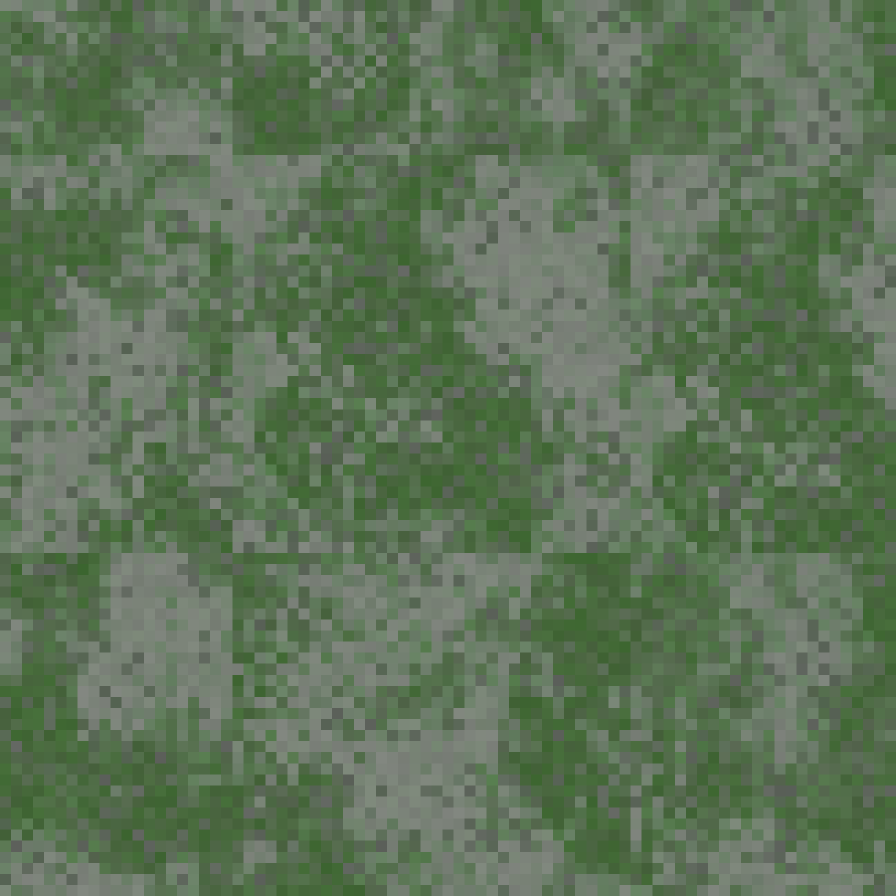
This texture is drawn by a Shadertoy shader. Its source:

```glsl
// Mossy stone drawn as a coarse mosaic of square grains.
// Layered smooth cellular noise forms the moss and stone patches, each grain
// adds its own jitter, and an even spread of tones is mapped to a color ramp.

const float GRAINS = 81.0;          // square grains across the canvas
const float BLOCK = 36.0;           // grains per block, seams lie between blocks
const vec2 BLOCK_START = vec2(15.0, 5.0);
const float PATCH_SIZE = 13.0;      // feature sizes, in grains
const float CLUMP_SIZE = 5.5;
const vec2 STREAK_SIZE = vec2(2.1, 3.2);
const float GRAIN_AMOUNT = 0.34;
const float TONE_SPREAD = 0.155;    // standard deviation of the summed noise
const float SLATE_SHARE = 0.17;     // peak chance of a slate grain
const float LIGHT_JITTER = 0.05;
const float HUE_JITTER = 0.05;

const vec3 DEEP_MOSS  = vec3(0.275, 0.405, 0.230);
const vec3 DARK_MOSS  = vec3(0.330, 0.420, 0.300);
const vec3 LEAF_MOSS  = vec3(0.340, 0.460, 0.310);
const vec3 PALE_MOSS  = vec3(0.410, 0.490, 0.400);
const vec3 STONE      = vec3(0.480, 0.513, 0.470);
const vec3 SLATE      = vec3(0.360, 0.405, 0.350);

float hash(vec2 p, float seed) {
    vec3 q = fract(vec3(p.xyx + seed * 17.3) * vec3(0.1031, 0.1030, 0.0973));
    q += dot(q, q.yzx + 33.33);
    return fract((q.x + q.y) * q.z);
}

// Random values of scattered sites, blended by distance; centered on zero.
float cellNoise(vec2 p, float seed) {
    vec2 base = floor(p);
    float total = 0.0, weights = 0.0;
    for (int y = -1; y <= 1; y++) {
        for (int x = -1; x <= 1; x++) {
            vec2 id = base + vec2(x, y);
            vec2 site = id + vec2(hash(id, seed + 1.0), hash(id, seed + 2.0));
            vec2 d = p - site;
            float w = exp(-6.0 * dot(d, d));
            total += w * (hash(id, seed + 3.0) - 0.5);
            weights += w;
        }
    }
    return total / weights;
}

// Color ramp whose stops sit at the middle of each tone's share.
vec3 mossRamp(float t) {
    vec3 c = mix(DEEP_MOSS, DARK_MOSS, smoothstep(0.12, 0.24, t));
    c = mix(c, LEAF_MOSS, smoothstep(0.38, 0.48, t));
    c = mix(c, PALE_MOSS, smoothstep(0.52, 0.63, t));
    return mix(c, STONE, smoothstep(0.72, 0.86, t));
}

vec3 grainColor(vec2 grain) {
    // Each block views another part of the noise, leaving faint straight seams
    vec2 block = floor((grain + BLOCK_START) / BLOCK);
    vec2 shift = vec2(hash(block, 41.0), hash(block, 42.0));
    vec2 p = grain + 100.0 + floor(shift * 90.0);

    // Patches, clumps, upright streaks and single grains
    float calm = smoothstep(-0.25, 0.2, cellNoise(p / PATCH_SIZE, 5.0));
    float tone = 0.42 * cellNoise(p / PATCH_SIZE, 9.0)
               + 0.38 * cellNoise(p / CLUMP_SIZE, 14.0)
               + 0.26 * cellNoise(p / STREAK_SIZE, 19.0)
               + GRAIN_AMOUNT * mix(0.5, 1.2, calm) * (hash(p, 24.0) - 0.5);

    // Logistic curve evens out the bell-shaped noise
    float share = 1.0 / (1.0 + exp(-1.7 * tone / TONE_SPREAD));
    vec3 color = mossRamp(share);

    // Loosely clustered slate grains
    float slateChance = SLATE_SHARE * (0.5 + cellNoise(p / CLUMP_SIZE, 28.0));
    color = mix(color, SLATE, step(hash(p, 31.0), slateChance));

    // Small shifts of brightness and greenness, calmer on bare stone
    float vivid = mix(1.0, 0.5, smoothstep(0.6, 0.9, share));
    color += LIGHT_JITTER * (hash(p, 33.0) - 0.5);
    color += HUE_JITTER * vivid * (hash(p, 36.0) - 0.5) * vec3(-0.8, 0.5, -1.0);
    return color;
}

void mainImage(out vec4 fragColor, in vec2 fragCoord) {
    // Four samples per pixel smooth the grain edges
    vec3 color = vec3(0.0);
    for (int i = 0; i < 4; i++) {
        vec2 offset = vec2(i % 2, i / 2) * 0.5 - 0.25;
        vec2 uv = (fragCoord + offset) / iResolution.y;
        color += 0.25 * grainColor(floor(uv * GRAINS));
    }
    fragColor = vec4(color, 1.0);
}
```
